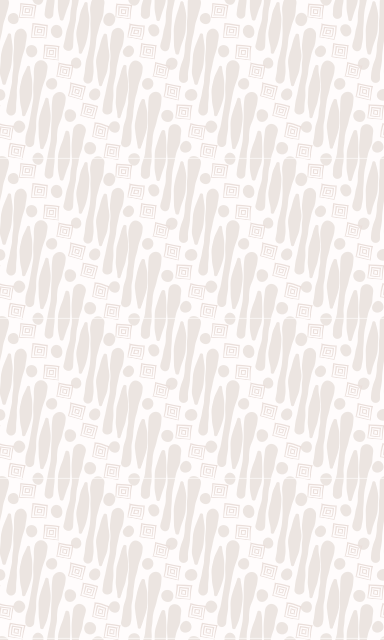
Reproduce this pattern procedurally as a WebGL 1 fragment shader.

```glsl
precision highp float;
// Slanted bands of pale bones, leaves and pebbles, parted by diagonal rows of nested square frames.

uniform vec2 u_resolution;

const vec2 REPEATS = vec2(2.0, 4.0);
const vec2 TILE = vec2(348.0, 288.0);      // size of one repeat in design units, y pointing down
const vec2 BAND = TILE * vec2(1.0, 2.0);   // a band closes after one tile across and two down
const int BONES = 10;
const int FRAMES = 16;
const vec3 PAPER = vec3(1.0, 0.99, 0.99);
const vec3 CLAY = vec3(0.925, 0.898, 0.882);
const vec3 OUTLINE = vec3(0.918, 0.872, 0.855);

vec2 hash2(vec2 p) {
  vec3 h = fract(vec3(p.xyx) * vec3(0.1031, 0.103, 0.0973));
  h += dot(h, h.yzx + 33.33);
  return fract((h.xx + h.yz) * h.zy) * 2.0 - 1.0;
}

// Gradient noise whose lattice wraps after a whole number of cells
float corner(vec2 cell, vec2 offset, vec2 f, float period) {
  return dot(hash2(mod(cell + offset, period)), f - offset);
}

float noise(vec2 p, float period) {
  vec2 cell = floor(p);
  vec2 f = fract(p);
  vec2 u = f * f * f * (f * (f * 6.0 - 15.0) + 10.0);
  return mix(mix(corner(cell, vec2(0, 0), f, period), corner(cell, vec2(1, 0), f, period), u.x),
             mix(corner(cell, vec2(0, 1), f, period), corner(cell, vec2(1, 1), f, period), u.x), u.y);
}

// Shortest offset from a centre on the wrapping tile
vec2 wrapOffset(vec2 p, vec2 centre) {
  return mod(p - centre + 0.5 * TILE, TILE) - 0.5 * TILE;
}

// Position along a line from head to foot, both mirrored about the origin
float along(vec2 p, vec2 foot) {
  return clamp(0.5 + 0.5 * dot(p, foot) / dot(foot, foot), 0.0, 1.0);
}

float bone(vec2 p, vec2 foot, float size) {
  float h = along(p, foot);
  float radius = 5.6 + 6.4 * size * smoothstep(0.5, 0.0, h) + 2.8 * smoothstep(0.62, 1.0, h);
  return length(p - foot * (2.0 * h - 1.0)) - radius;
}

float leaf(vec2 p, vec2 foot, float size) {
  float h = along(p, foot);
  float radius = 3.2 + 7.6 * size * sin(3.14159 * h);
  return length(p - foot * (2.0 * h - 1.0)) - radius;
}

float pebble(vec2 p, float radius) {
  return length(p * vec2(1.02, 0.98)) - radius;
}

// Three nested square outlines, slightly heavier along the top
float nestedFrames(vec2 p, float angle) {
  float c = cos(angle);
  float s = sin(angle);
  vec2 q = abs(vec2(c * p.x + s * p.y, c * p.y - s * p.x)) * vec2(0.96, 1.04);
  float m = max(q.x, q.y);
  float ring = min(abs(m - 12.3), min(abs(m - 7.8), abs(m - 3.4)));
  return ring - 0.9 + 0.025 * p.y;
}

float coverage(float d, float pixel) {
  return clamp(0.5 - d / pixel, 0.0, 1.0);
}

// Bones, leaves and the two pebble rows beside them
float bandShapes(vec2 p) {
  float d = 1e3;
  for (int i = 0; i < BONES; i++) {
    float n = float(i);
    vec2 q = p - BAND * n / float(BONES);
    vec2 a = hash2(vec2(n, 3.0));
    vec2 b = hash2(vec2(n, 17.0));
    d = min(d, bone(wrapOffset(q, vec2(272.7, 246.0) + a), vec2(-9.7 + b.x, 68.0), 1.0 + 0.1 * b.y));
    d = min(d, leaf(wrapOffset(q, vec2(290.0, 280.0) + b), vec2(-4.6 + a.y, 43.0 + 2.0 * a.x), 1.0 + 0.08 * a.y));
    d = min(d, pebble(wrapOffset(q, vec2(267.0, 150.0) + 1.5 * b), 10.6 + 0.8 * a.x));
    d = min(d, pebble(wrapOffset(q, vec2(347.0, 171.0) + 1.5 * a), 10.3 + 0.8 * b.x));
  }
  return d;
}

float frameRow(vec2 p) {
  float d = 1e3;
  for (int i = 0; i < FRAMES; i++) {
    float n = float(i);
    vec2 jitter = hash2(vec2(n, 41.0));
    vec2 centre = vec2(334.0, 201.0) + BAND * n / float(FRAMES) + 1.6 * jitter;
    d = min(d, nestedFrames(wrapOffset(p, centre), 0.16 + 0.06 * jitter.x));
  }
  return d;
}

void main() {
  vec2 uv = gl_FragCoord.xy / u_resolution;
  vec2 p = fract(vec2(uv.x, 1.0 - uv.y) * REPEATS) * TILE;
  float pixel = TILE.y * REPEATS.y / u_resolution.y;

  // Hand-cut wobble of every contour
  vec2 cell = p / TILE * 12.0;
  vec2 wobble = vec2(noise(cell, 12.0), noise(cell + vec2(5.3, 2.7), 12.0));
  vec2 q = p + 2.4 * wobble;

  vec3 colour = mix(PAPER, CLAY, coverage(bandShapes(q), pixel));
  colour = mix(colour, OUTLINE, coverage(frameRow(q), pixel));

  // Faint worn line across each repeat
  float wear = coverage(abs(p.y - 285.0) - 0.8, pixel);
  gl_FragColor = vec4(mix(colour, PAPER, 0.75 * wear), 1.0);
}
```
